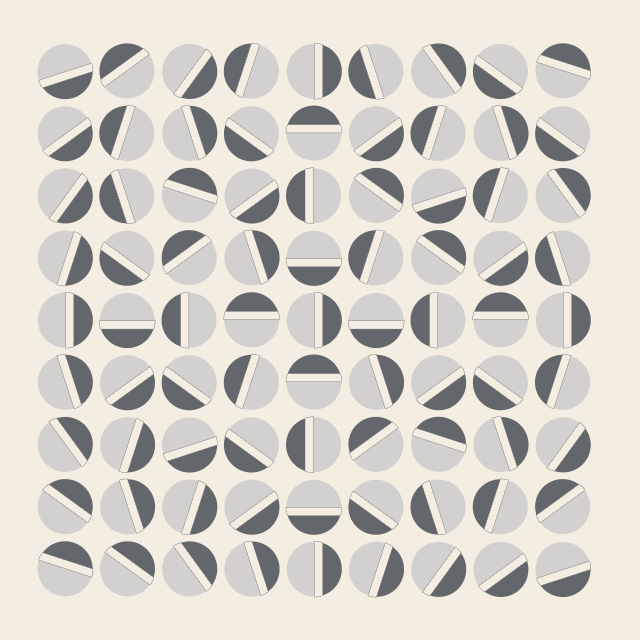
Give the GLSL for this pattern, as a WebGL 2 fragment shader.

```glsl
#version 300 es
precision highp float;

uniform vec2 u_resolution;
out vec4 fragColor;

const vec3 CREAM = vec3(0.957, 0.933, 0.886);
const vec3 LIGHT_GREY = vec3(0.828, 0.820, 0.816);
const vec3 DARK_GREY = vec3(0.388, 0.400, 0.420);

const vec2 GRID_CENTER = vec2(0.4905, 0.4997);
const float PITCH = 0.09725;
const float HALF_COUNT = 4.0;         // nine discs each way
const float DISC_RADIUS = 0.0430;
const float DISC_SHIFT = 0.0006;      // disc sits slightly off its pivot
const float BAND_OFFSET = 0.0074;
const float BAND_HALF_WIDTH = 0.0065;
const float BAND_REACH = 0.0437;      // band ends just past the disc
const float HAIRLINE_HALF_WIDTH = 0.0003;
const float TURN_STEP = radians(18.0);

// Antialiased coverage of a signed distance
float cover(float dist, float pixel) {
    return clamp(0.5 - dist / pixel, 0.0, 1.0);
}

// Rotation grows with the product of column and row
float discAngle(vec2 cell) {
    return -TURN_STEP * mod(cell.x * cell.y + 5.0 * (cell.x + cell.y), 20.0);
}

void main() {
    float side = min(u_resolution.x, u_resolution.y);
    float pixel = 1.0 / side;
    vec2 uv = (gl_FragCoord.xy - 0.5 * u_resolution) / side + 0.5;

    // Nearest disc and its rotated frame; +x points to the dark side
    vec2 fromCenter = uv - GRID_CENTER;
    vec2 cell = clamp(floor(fromCenter / PITCH + 0.5), -HALF_COUNT, HALF_COUNT);
    vec2 local = fromCenter - cell * PITCH;
    float angle = discAngle(cell);
    vec2 axis = vec2(cos(angle), sin(angle));
    vec2 p = vec2(dot(local, axis), dot(local, vec2(-axis.y, axis.x)));

    float discDist = length(p - vec2(DISC_SHIFT, 0.0)) - DISC_RADIUS;
    float bandDist = max(abs(p.x - BAND_OFFSET) - BAND_HALF_WIDTH,
                         length(p) - BAND_REACH);

    // Two-tone disc
    vec3 discColor = mix(LIGHT_GREY, DARK_GREY, cover(BAND_OFFSET - p.x, pixel));
    vec3 color = mix(CREAM, discColor, cover(discDist, pixel));

    // Cream band with a faint outline
    color = mix(color, CREAM, cover(bandDist, pixel));
    float hairline = cover(bandDist - HAIRLINE_HALF_WIDTH, pixel)
                   - cover(bandDist + HAIRLINE_HALF_WIDTH, pixel);
    color = mix(color, DARK_GREY, hairline);

    fragColor = vec4(color, 1.0);
}
```
